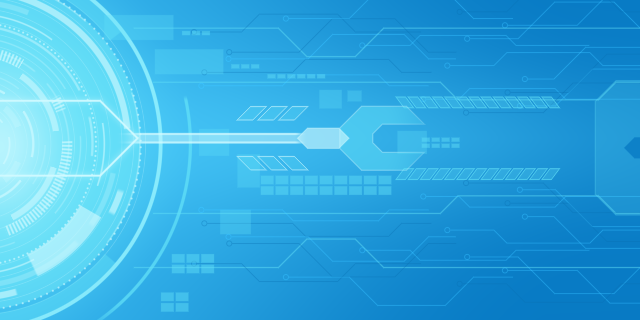
This background is drawn by a Shadertoy shader. Its source:

```glsl
const vec3 DEEP = vec3(.03, .48, .77), SKY = vec3(.21, .71, .93);
const vec3 AQUA = vec3(.38, .88, .97), ICE = vec3(.82, .98, 1);
const float TAU = 6.2832;

// Panels: centre, half size
const vec4 PANELS[8] = vec4[8](
    vec4(.434, .914, .108, .039), vec4(.591, .807, .107, .039),
    vec4(1.033, .69, .035, .029), vec4(1.108, .7, .022, .017),
    vec4(.736, .306, .048, .038), vec4(.777, .466, .035, .052),
    vec4(.669, .555, .047, .042), vec4(1.288, .555, .046, .036));

// Tile groups: lower left corner, columns and rows
const vec4 TILES[7] = vec4[7](
    vec4(.812, .388, 9, 2), vec4(.534, .143, 3, 2), vec4(.5, .023, 2, 2),
    vec4(.566, .887, 3, 1), vec4(.72, .783, 3, 1), vec4(.833, .752, 6, 1),
    vec4(1.315, .535, 4, 2));

float hash(float n) { return fract(sin(n * 91.7) * 4375.5); }
float fill(float d, float px) { return 1. - smoothstep(-px, px, d); }
float stroke(float d, float w, float px) { return fill(abs(d) - w, px); }

// Box with corners cut at 45 degrees
float plate(vec2 p, vec2 h, float cut) {
    vec2 q = abs(p) - h;
    return max(max(q.x, q.y), (q.x + q.y + cut) * .707);
}

float tileGrid(vec2 p, vec2 pitch, vec2 count, float gap) {
    vec2 id = clamp(floor(p / pitch), vec2(0), count - 1.);
    return plate(p - (id + .5) * pitch, pitch * .5 - gap, 0.);
}

// Horizontal trace that shifts by rise at one bend and returns at the other
float trace(vec2 p, float base, float rise, vec2 bends, vec2 span) {
    vec2 u = p.x - bends, ramp = clamp(u, 0., abs(rise));
    float d = abs(p.y - base - sign(rise) * (ramp.x - ramp.y));
    if (ramp.x == u.x || ramp.y == u.y) d *= .707;
    return max(d, max(span.x - p.x, p.x - span.y));
}

// Angular gaps from layered sines
float arcMask(float a, float seed, float bias) {
    float k = 2. + floor(4. * hash(seed));
    return smoothstep(-.03, .03, sin(a * k + seed * 2.3) + .6 * sin(a * (k + 5.) + seed) + bias);
}

vec3 backdrop(vec2 p, float dy) {
    vec3 col = mix(SKY, DEEP, smoothstep(.35, 2.15, p.x + .8 * abs(dy)));
    float band = exp(-dy * dy * 18.) * (1. - .35 * p.x);
    return mix(col, vec3(.3, .8, .98), .7 * band);
}

vec3 dial(vec3 col, vec2 p, float px) {
    vec2 q = p - vec2(-.08, .55);
    float r = length(q), a = atan(q.y, q.x);
    col = mix(col, AQUA, .65 * (1. - smoothstep(.3, .72, r)));
    col = mix(col, vec3(.46, .93, .98), .45 * fill(r - .52, px));
    // Broken concentric bands
    for (float i = 0.; i < 12.; i++) {
        float d = r - .11 - .037 * i, w = mix(.002, .017, hash(i + 3.) * hash(i + 8.));
        float lit = stroke(d, w, px) * arcMask(a, i + 1., .1);
        col = mix(col, ICE, lit * mix(.25, .65, hash(i + 5.)));
        col = mix(col, ICE, .3 * stroke(d - .018, .0008, px));
    }
    // Heavy blocks, ticks and dots
    col = mix(col, ICE, .6 * stroke(r - .42, .038, px) * arcMask(a, 7., -.5));
    float arc = (fract(a * 160. / TAU) - .5) * TAU * r / 160.;
    float tick = fill(plate(vec2(arc, r - .29), vec2(.003, .016), 0.), px) * arcMask(a, 4., .4);
    float dots = fill(length(vec2(arc, abs(r - .45) - .07)) - .003, px);
    col = mix(col, ICE, .7 * max(tick, dots));
    // Outer arcs and core light
    col = mix(col, AQUA, .45 * stroke(r - .555, .022, px) * arcMask(a, 2., .2));
    col = mix(col, vec3(.6, .96, 1), .8 * stroke(r - .582, .006, px));
    float sweep = smoothstep(-1.1, -.8, a) * (1. - smoothstep(.2, .23, a));
    col = mix(col, AQUA, .75 * sweep * stroke(r - .675, .005, px));
    float core = length((p - vec2(0, .54)) * vec2(1, .8));
    return mix(col, ICE, .75 * exp(-core * core * 32.));
}

vec3 circuits(vec3 col, vec2 p, float px) {
    vec2 m = vec2(p.x, abs(p.y - .538));
    float dip = trace(m, .374, -.089, vec2(.87, 1.11), vec2(.42, 2));
    float bus = trace(m, .205, -.055, vec2(1.376, 1.87), vec2(.48, 9));
    col = mix(col, AQUA, .5 * stroke(min(dip, bus), .0018, px));
    // Scattered traces with ring ends
    for (float i = 0.; i < 16.; i++) {
        float x = mix(.6, 1.65, hash(i + 2.)), y = .11 + .021 * i;
        float bend = x + .08 + .2 * hash(i + 9.), rise = mix(.03, .12, hash(i + 4.));
        float d = trace(m, y, rise, vec2(bend, bend + .3), vec2(x, x + .7));
        float node = abs(length(m - vec2(x - .008, y)) - .008);
        vec3 ink = mod(i, 3.) < .5 ? DEEP * .9 : SKY * 1.15;
        col = mix(col, ink, .4 * stroke(min(d, node), .0012, px));
    }
    // Right edge gate
    float gate = plate(p - vec2(2.02, .538), vec2(.16, .21), .065);
    col = mix(col, AQUA, .18 * fill(gate, px) + .3 * stroke(gate, .0015, px));
    return mix(col, DEEP, .8 * fill(plate(p - vec2(2.02, .538), vec2(.07, .033), .033), px));
}

void mainImage(out vec4 fragColor, in vec2 fragCoord) {
    vec2 p = fragCoord / iResolution.y;
    float px = .75 / iResolution.y, dy = p.y - .568;
    vec2 m = vec2(p.x, abs(dy)), beam = p - vec2(0, .568);
    vec3 col = dial(circuits(backdrop(p, dy), p, px), p, px);
    // Panels and tiles
    for (int i = 0; i < 8; i++)
        col = mix(col, AQUA, .3 * fill(plate(p - PANELS[i].xy, PANELS[i].zw, 0.), px));
    for (int i = 0; i < 7; i++) {
        vec2 pitch = i < 3 ? vec2(.046, .033) : vec2(.031, .019);
        col = mix(col, AQUA, .45 * fill(tileGrid(p - TILES[i].xy, pitch, TILES[i].zw, .003), px));
    }
    // Slanted bars, mirrored about the beam
    float wide = tileGrid(m - vec2(.676 + m.y, .049), vec2(.065, .058), vec2(3, 1), .008);
    float slim = tileGrid(m - vec2(1.33 - .75 * m.y, .091), vec2(.038, .042), vec2(13, 1), .004);
    col = mix(col, AQUA, .25 * fill(min(wide, slim), px) + .6 * stroke(slim, .0015, px));
    col = mix(col, ICE, .65 * stroke(wide, .0015, px));
    // Central coupling
    float slot = plate(beam - vec2(1.27, 0), vec2(.105, .044), .03);
    float shell = max(plate(beam - vec2(1.2, 0), vec2(.138, .1), .068), -slot);
    float fade = 1. - .6 * smoothstep(1.2, 1.38, p.x);
    col = mix(col, AQUA, .5 * fade * fill(shell, px));
    col = mix(col, ICE, .45 * fade * stroke(shell, .0015, px));
    // Beam, feed and jewel
    float reach = smoothstep(.36, .46, p.x) * (1. - smoothstep(.92, .96, p.x));
    col = mix(col, ICE, reach * (.45 * fill(m.y - .017, px) + .4 * stroke(m.y - .013, .003, px)));
    float feed = trace(m, .117, -.117, vec2(.313, 9), vec2(0, .43));
    col = mix(col, ICE, .75 * stroke(feed, .003, px) + .2 * exp(-feed * feed * 6e3));
    float jewel = plate(beam - vec2(1.01, 0), vec2(.081, .032), .032);
    col = mix(col, ICE, .6 * fill(jewel, px) + .3 * stroke(jewel, .0015, px));
    fragColor = vec4(clamp(col, 0., 1.), 1);
}
```
